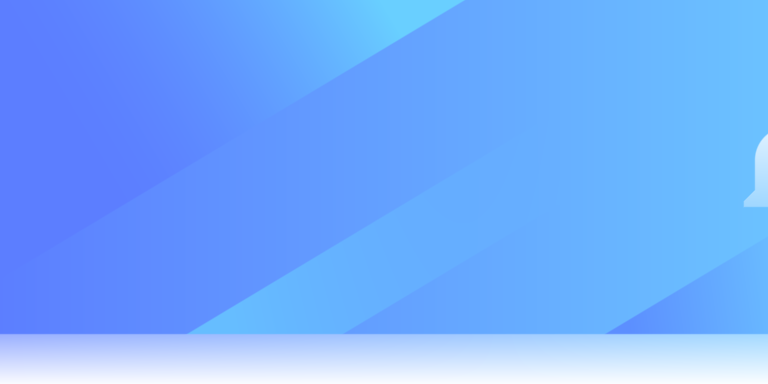
Reproduce this background procedurally as a Shadertoy shader.

```glsl
const vec3 INDIGO = vec3(0.36, 0.495, 1.0);
const vec3 SKY    = vec3(0.42, 0.76, 1.0);
const vec3 CYAN   = vec3(0.41, 0.81, 1.0);
const vec3 BAND   = vec3(0.40, 0.74, 1.0);
const vec3 COBALT = vec3(0.36, 0.56, 1.0);
const vec3 WHITE  = vec3(1.0);

const float ASPECT = 2.0;          // design width over height
const float SLOPE = 0.6;           // shared slope of the diagonals
const float CORNER_X = 1.211;      // where the upper wedge meets the top
const vec2  GLOW_DIR = vec2(0.86, 0.51);
const vec2  GLOW_RANGE = vec2(0.50, 1.36);
const float GLOW_POWER = 1.7;

const float FLOOR_Y = 0.130;       // top of the pale strip
const float BAND_LEFT = 0.487;     // diagonal crossings of the strip's top
const float BAND_RIGHT = 0.893;
const float WEDGE_X = 1.576;
const vec2  BAND_FADE = vec2(0.62, 1.54);

const vec2  DOME = vec2(2.052, 0.583);
const float DOME_RADIUS = 0.086;
const float FLARE_TOP = 0.505;
const float FLARE_SIZE = 0.029;
const float BELL_BASE = 0.461;

// Soft coverage of the positive side of a signed distance
float cover(float d) {
    float pixel = 1.0 / iResolution.y;
    return smoothstep(-pixel, pixel, d);
}

// Signed distance above a diagonal through the anchor
float aboveDiagonal(vec2 p, vec2 anchor) {
    vec2 q = p - anchor;
    return (q.y - SLOPE * q.x) / sqrt(1.0 + SLOPE * SLOPE);
}

float ramp(float a, float b, float x) {
    return clamp((x - a) / (b - a), 0.0, 1.0);
}

// Domed body with a flared rim, cropped by the right side
float bellMask(vec2 p) {
    float dome = DOME_RADIUS - length(p - vec2(DOME.x, max(DOME.y, min(p.y, DOME.y))));
    float flare = clamp(FLARE_TOP - p.y, 0.0, FLARE_SIZE);
    float wall = p.x - (DOME.x - DOME_RADIUS - flare);
    float body = p.y > DOME.y ? dome : wall;
    return cover(min(body, p.y - BELL_BASE));
}

void mainImage(out vec4 fragColor, in vec2 fragCoord) {
    vec2 p = fragCoord / iResolution.xy * vec2(ASPECT, 1.0);

    // Horizontal base
    vec3 base = mix(INDIGO, SKY, p.x / ASPECT);
    vec3 color = base;

    // Upper wedge, brightening toward its corner
    float glow = pow(ramp(GLOW_RANGE.x, GLOW_RANGE.y, dot(p, GLOW_DIR)), GLOW_POWER);
    float upper = cover(aboveDiagonal(p, vec2(CORNER_X, 1.0)));
    color = mix(color, mix(INDIGO, CYAN, glow), upper);

    // Diagonal band, fading to the upper right
    float band = cover(-aboveDiagonal(p, vec2(BAND_LEFT, FLOOR_Y)))
               * cover(aboveDiagonal(p, vec2(BAND_RIGHT, FLOOR_Y)));
    float bandFade = 1.0 - ramp(BAND_FADE.x, BAND_FADE.y, p.x + 0.2 * (p.y - FLOOR_Y));
    color = mix(color, BAND, band * bandFade);

    // Lower right wedge
    float lower = cover(-aboveDiagonal(p, vec2(WEDGE_X, FLOOR_Y)));
    float lowerFade = ramp(1.64, 2.10, p.x + 0.15 * (p.y - FLOOR_Y));
    color = mix(color, mix(COBALT, SKY, lowerFade), lower);

    // Pale bell
    float bellLight = mix(0.35, 0.80, ramp(BELL_BASE, DOME.y + DOME_RADIUS, p.y));
    color = mix(color, WHITE, bellMask(p) * bellLight);

    // Strip brightening toward the bottom
    float haze = mix(0.97, 0.38, ramp(0.0, FLOOR_Y, p.y));
    color = mix(color, mix(base, WHITE, haze), cover(FLOOR_Y - p.y));

    fragColor = vec4(color, 1.0);
}
```
